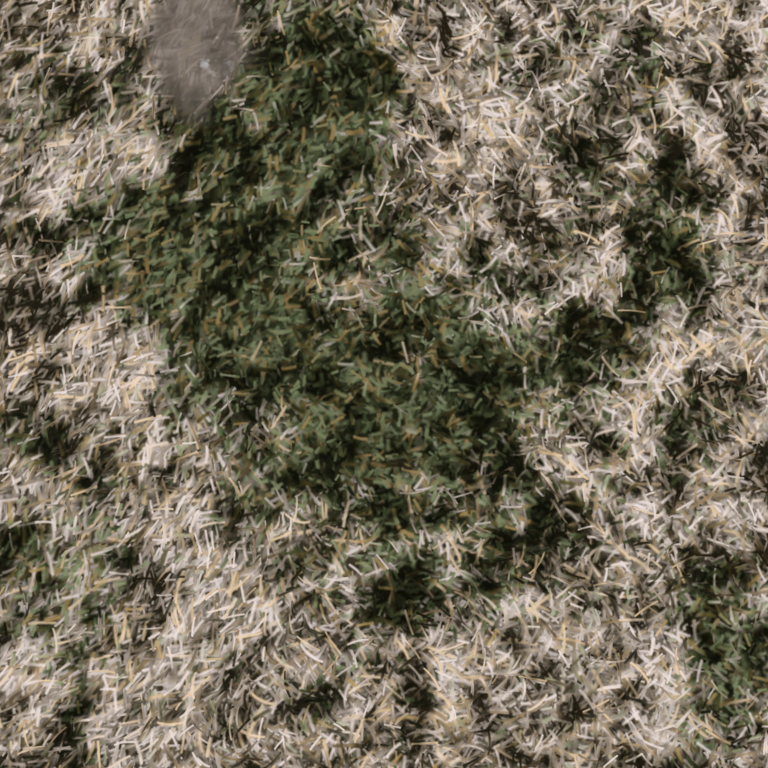
A WebGL 1 fragment shader for this texture:

```glsl
precision highp float;
// Matted dry grass with dark green patches and a small muddy puddle, seen from above.
uniform vec2 u_resolution;

float hash(vec2 p) {
  vec3 q = fract(p.xyx * 0.1031);
  q += dot(q, q.yzx + 33.33);
  return fract((q.x + q.y) * q.z);
}

vec2 hash2(vec2 p) {
  return vec2(hash(p), hash(p + 71.7));
}

float noise(vec2 p) {
  vec2 i = floor(p), f = fract(p);
  f = f * f * (3.0 - 2.0 * f);
  return mix(mix(hash(i), hash(i + vec2(1.0, 0.0)), f.x),
             mix(hash(i + vec2(0.0, 1.0)), hash(i + 1.0), f.x), f.y);
}

float fbm(vec2 p) {
  float sum = 0.0, amp = 0.53;
  for (int i = 0; i < 4; i++) {
    sum += amp * noise(p);
    p = mat2(1.6, 1.2, -1.2, 1.6) * p + 19.3;
    amp *= 0.5;
  }
  return sum;
}

// Soft elliptical region
float patchAt(vec2 uv, vec2 centre, vec2 radius) {
  vec2 d = (uv - centre) / radius;
  return exp(-dot(d, d));
}

// How much living grass grows here; it thickens in the shaded tufts
float greenCover(vec2 uv, float clump) {
  float cover = patchAt(uv, vec2(0.42, 0.86), vec2(0.13, 0.22));
  cover += 0.7 * patchAt(uv, vec2(0.22, 0.72), vec2(0.22, 0.15));
  cover += 1.1 * patchAt(uv, vec2(0.54, 0.5), vec2(0.18, 0.14));
  cover += 0.65 * patchAt(uv, vec2(0.3, 0.52), vec2(0.13, 0.18));
  cover += 0.95 * patchAt(uv, vec2(0.93, 0.12), vec2(0.08, 0.11));
  cover += 0.5 * patchAt(uv, vec2(0.87, 0.56), vec2(0.13, 0.22));
  cover += 0.5 * patchAt(uv, vec2(0.08, 0.25), vec2(0.13, 0.16));
  cover += 0.5 * patchAt(uv, vec2(0.55, 0.28), vec2(0.2, 0.1));
  float mottle = fbm(uv * 9.0 + 4.0) - 0.5;
  return 0.93 * smoothstep(0.05, 0.95, cover + 1.4 * mottle - 0.7 * clump);
}

vec3 strawColor(float tone, float warmth) {
  vec3 c = mix(vec3(0.13, 0.115, 0.075), vec3(0.575, 0.525, 0.475), smoothstep(0.0, 0.58, tone));
  c = mix(c, vec3(0.88, 0.83, 0.81), smoothstep(0.5, 1.1, tone));
  return c * mix(vec3(1.0), vec3(1.0, 0.93, 0.77), warmth);
}

vec3 leafColor(float tone, float warmth) {
  vec3 c = mix(vec3(0.07, 0.075, 0.035), vec3(0.27, 0.29, 0.17), smoothstep(0.0, 0.6, tone));
  c = mix(c, vec3(0.57, 0.58, 0.42), smoothstep(0.5, 1.0, tone));
  return c * mix(vec3(0.94, 1.0, 1.02), vec3(1.2, 0.97, 0.85), warmth);
}

void main() {
  vec2 uv = gl_FragCoord.xy / u_resolution;

  // Left side leans along the diagonal, right side is tangled
  float tangle = smoothstep(0.25, 0.55, uv.x + 0.3 * (noise(uv * 4.0) - 0.5));
  float flow = mix(0.9, 3.1 * noise(uv * 3.0 + 31.0), tangle);
  float spread = mix(2.0, 3.0, tangle);

  // Tufts of light and shade, drawn out along the lean
  vec2 leaning = vec2(dot(uv, vec2(0.62, 0.78)) * 16.0, dot(uv, vec2(-0.78, 0.62)) * 30.0);
  float clump = mix(fbm(leaning), fbm(uv * 24.0 + 8.0), tangle) - 0.5;
  float green = greenCover(uv, clump);
  float gaps = noise(uv * 75.0 + 13.0) - 0.5;

  // Shaded ground below the blades
  vec3 color = mix(vec3(0.24, 0.21, 0.16), vec3(0.1, 0.11, 0.06), green);
  color *= 1.0 + clump;

  // Blades, stacked from the bottom layer up
  for (int layer = 0; layer < 16; layer++) {
    float height = float(layer) / 15.0;
    vec2 grid = uv * (34.0 + 12.0 * height) + float(layer) * vec2(5.37, 3.71);
    vec2 cell = floor(grid);
    for (int n = 0; n < 9; n++) {
      vec2 id = cell + vec2(mod(float(n), 3.0), floor(float(n) / 3.0)) - 1.0;
      vec2 seed = id + float(layer) * 43.0 + 100.0;
      vec2 place = hash2(seed);
      vec2 look = hash2(seed + 211.3);
      vec2 kind = hash2(seed + 419.9);
      float leaf = smoothstep(-0.15, 0.15, green * 0.98 + 0.05 - kind.x);

      float angle = flow + (look.x - 0.5) * spread;
      vec2 dir = vec2(cos(angle), sin(angle));
      vec2 d = grid - id - place;
      float along = dot(d, dir);
      float reach = mix(0.3 + 0.5 * kind.y, 0.12 + 0.25 * kind.y, leaf);
      float bend = (place.x - 0.5) * 0.35 * along * along;
      float across = abs(dot(d, vec2(-dir.y, dir.x)) - bend);
      float dist = length(vec2(max(abs(along) - reach, 0.0), across));
      float width = mix(0.08, 0.1, leaf) * (0.7 + 0.6 * place.y);
      float alpha = 1.0 - smoothstep(0.0, width * 2.0, dist);

      float tone = look.y * 0.95 + 0.14 + clump * 1.7 + gaps * 0.4;
      float warmth = smoothstep(0.6, 1.0, kind.y);
      vec3 blade = mix(strawColor(tone, warmth), leafColor(tone, warmth), leaf);
      blade *= mix(0.7, 1.06, height) * (1.0 - 0.2 * green);
      color = mix(color, blade, alpha * 0.92);
    }
  }

  // Puddle of mud with a small glint
  float mud = patchAt(uv, vec2(0.25, 0.96), vec2(0.07, 0.11)) + 0.9 * (fbm(uv * 13.0) - 0.5);
  vec3 mudColor = vec3(0.47, 0.43, 0.4) * (0.75 + 0.5 * fbm(uv * 30.0));
  color = mix(color, mudColor, 0.8 * smoothstep(0.3, 0.75, mud));
  float glint = patchAt(uv, vec2(0.275, 0.935), vec2(0.025, 0.03));
  color += vec3(0.4, 0.43, 0.48) * glint * smoothstep(0.5, 0.8, fbm(uv * 60.0));

  gl_FragColor = vec4(clamp(color, 0.0, 1.0), 1.0);
}
```
